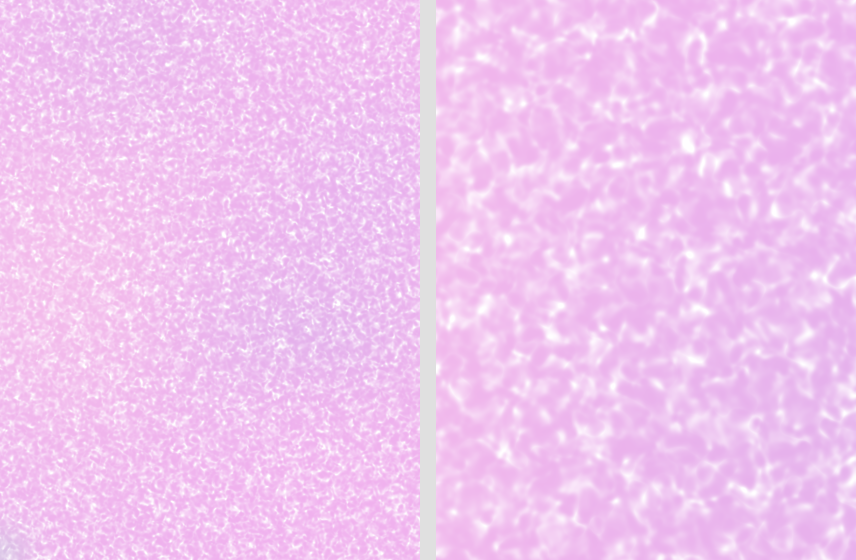
Left: the whole. Right: its middle third, enlarged.
Reproduce this texture procedurally as a Shadertoy shader.

```glsl
// Fine white glitter scattered over a soft pink and lavender wash.

float hash(vec2 p) {
    return fract(sin(dot(p, vec2(127.1, 311.7))) * 43758.5453);
}

float noise(vec2 p) {
    vec2 i = floor(p), f = fract(p);
    f = f * f * (3.0 - 2.0 * f);
    return mix(mix(hash(i), hash(i + vec2(1, 0)), f.x),
               mix(hash(i + vec2(0, 1)), hash(i + vec2(1, 1)), f.x), f.y);
}

vec2 turn(vec2 p, float angle) {
    float c = cos(angle), s = sin(angle);
    return vec2(c * p.x - s * p.y, s * p.x + c * p.y);
}

// Soft round patch, 1 at its centre
float glow(vec2 uv, vec2 centre, vec2 radius) {
    vec2 d = (uv - centre) / radius;
    return exp(-dot(d, d));
}

// Blurred patches of colour
vec3 wash(vec2 uv) {
    vec2 q = uv + 0.08 * (vec2(noise(uv * 4.0), noise(uv * 4.0 + 19.0)) - 0.5);
    vec3 col = vec3(0.932, 0.692, 0.93);
    col = mix(col, vec3(0.955, 0.735, 0.92), 0.9 * glow(q, vec2(0.12, 0.5), vec2(0.36, 0.32)));
    col = mix(col, vec3(0.885, 0.69, 0.922), 0.9 * glow(q, vec2(0.76, 0.42), vec2(0.26, 0.16)));
    col = mix(col, vec3(0.90, 0.685, 0.93), 0.7 * glow(q, vec2(0.88, 0.64), vec2(0.22, 0.16)));
    col = mix(col, vec3(0.90, 0.69, 0.92), 0.7 * glow(q, vec2(0.3, 0.93), vec2(0.28, 0.16)));
    col = mix(col, vec3(0.945, 0.695, 0.935), 0.8 * glow(q, vec2(0.75, 0.08), vec2(0.4, 0.2)));
    return mix(col, vec3(0.83, 0.77, 0.89), 0.8 * glow(uv, vec2(0.0, 0.01), vec2(0.07, 0.05)));
}

// Clumped grains joined by thin bright threads
float glitter(vec2 p) {
    p += 0.006 * (vec2(noise(p * 60.0), noise(p * 60.0 + 37.0)) - 0.5);
    float grains = noise(turn(p, 0.5) * 120.0);
    float specks = noise(turn(p, 1.2) * 190.0 + 53.0);
    float threads = 1.0 - abs(2.0 * noise(turn(p, 2.1) * 75.0 + 91.0) - 1.0);
    float level = 0.55 * grains + 0.33 * specks + 0.275 * threads - 0.119;
    return clamp(1.41 * pow(max(level, 0.0), 2.75), 0.0, 1.0);
}

void mainImage(out vec4 fragColor, in vec2 fragCoord) {
    vec2 uv = fragCoord / iResolution.xy;
    vec2 p = fragCoord / iResolution.x;

    // Average four samples to keep the grains smooth
    float sparkle = 0.0;
    for (int k = 0; k < 4; k++) {
        vec2 offset = vec2(k % 2, k / 2) - 0.5;
        sparkle += 0.25 * glitter(p + offset * 0.5 / iResolution.x);
    }

    fragColor = vec4(mix(wash(uv), vec3(1.0, 0.995, 1.0), sparkle), 1.0);
}
```
